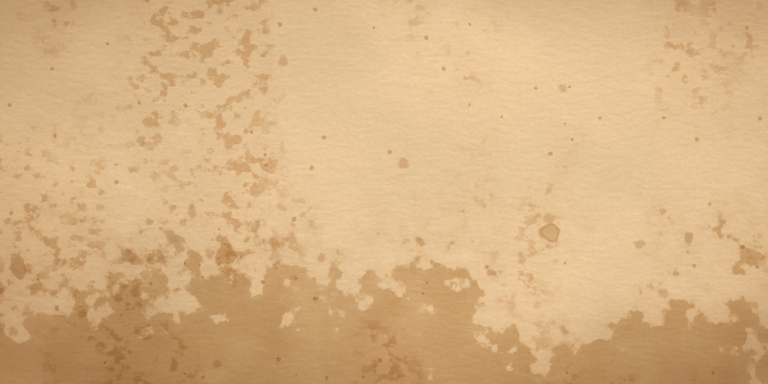
This texture is drawn by a Shadertoy shader. Its source:

```glsl
float hash(vec2 p) {
    vec3 q = fract(p.xyx * 0.1031);
    q += dot(q, q.yzx + 33.33);
    return fract((q.x + q.y) * q.z);
}

float noise(vec2 p) {
    vec2 cell = floor(p), f = fract(p);
    f = f * f * (3.0 - 2.0 * f);
    return mix(mix(hash(cell), hash(cell + vec2(1, 0)), f.x),
               mix(hash(cell + vec2(0, 1)), hash(cell + vec2(1, 1)), f.x), f.y);
}

float fbm(vec2 p) {
    float sum = 0.0, amp = 0.5;
    for (int i = 0; i < 5; i++) {
        sum += amp * noise(p);
        p = mat2(1.6, 1.2, -1.2, 1.6) * p + 17.3;
        amp *= 0.5;
    }
    return sum / 0.97;
}

// Fine horizontal fibres, gently bent by a slower wave
float fibres(vec2 p) {
    p.y += 0.012 * noise(p * vec2(14.0, 9.0));
    return 0.6 * noise(p * vec2(38.0, 125.0)) + 0.4 * noise(p * vec2(95.0, 190.0) + 40.0);
}

// Sparse small specks, one candidate per cell
float specks(vec2 p, float density) {
    vec2 cell = floor(p);
    vec2 centre = 0.25 + 0.5 * vec2(hash(cell + 3.1), hash(cell + 8.7));
    float radius = mix(0.05, 0.14, hash(cell + 15.0));
    float d = length(fract(p) - centre) + 0.08 * (noise(p * 12.0) - 0.5);
    return step(hash(cell + 51.0), density) * (1.0 - smoothstep(radius - 0.04, radius + 0.05, d));
}

void mainImage(out vec4 fragColor, in vec2 fragCoord) {
    vec2 uv = fragCoord / iResolution.xy;
    vec2 p = uv * vec2(2.0, 1.0);

    // Pale paper with darker borders and cloudy mottling
    vec2 q = (uv - vec2(0.53, 0.56)) * 2.0;
    float cloud = fbm(p * vec2(2.5, 3.5) + 5.0) - 0.5;
    float vignette = smoothstep(0.1, 1.05, 0.5 * dot(q, q) - 0.25 * cloud);
    vec3 color = mix(vec3(0.905, 0.775, 0.6), vec3(0.71, 0.56, 0.395), 0.8 * vignette);
    color *= 1.0 + 0.1 * cloud;

    // Ragged damp stain rising from the lower edge
    float tide = 0.21 + 0.09 * exp(-18.0 * pow(p.x - 1.0, 2.0))
               - 0.13 * exp(-25.0 * pow(p.x - 1.45, 2.0));
    float ragged = 0.55 * fbm(p * 4.5 + 2.0) + 0.45 * fbm(p * 24.0) - 0.5;
    float level = ragged + 0.75 * (tide - p.y);
    float halo = smoothstep(-0.2, 0.15, level);
    float stain = smoothstep(-0.015, 0.035, level) * (0.65 + 0.7 * fbm(p * 11.0 + 30.0));
    color *= mix(vec3(1.0), vec3(0.965, 0.94, 0.91), halo);
    color *= mix(vec3(1.0), vec3(0.91, 0.86, 0.78), stain);

    // Rusty flecks gathered in upright drifts, mostly on the left
    float drift = smoothstep(0.42, 0.68, fbm(p * vec2(5.0, 2.5) + 9.0) + 0.08 * (1.0 - p.x));
    float fleck = smoothstep(0.52, 0.7, fbm(p * vec2(42.0, 50.0) + 70.0));
    color *= mix(vec3(1.0), vec3(0.89, 0.81, 0.71), drift * (0.15 + 0.75 * fleck));

    // Isolated specks and one small blister with a darker rim
    float spots = 0.7 * specks(p * 24.0, 0.06) + 0.5 * specks(p * 10.0 + 60.0, 0.06);
    vec2 b = p - vec2(1.43, 0.395);
    float edge = length(b * vec2(1.0, 0.85)) - 0.022 + 0.016 * (noise(p * 45.0) - 0.5);
    float blister = 1.0 - smoothstep(-0.003, 0.004, edge);
    float rim = 1.0 - smoothstep(0.001, 0.006, abs(edge));
    spots += 0.5 * blister + 0.4 * rim;
    color *= mix(vec3(1.0), vec3(0.84, 0.74, 0.62), min(spots, 1.0));

    // Fibre relief lit from above, and fine grain
    float relief = fibres(p) - fibres(p + vec2(0.002, 0.005));
    color *= 1.0 + 0.05 * relief + 0.03 * (noise(p * 210.0) - 0.5);

    fragColor = vec4(color, 1.0);
}
```
